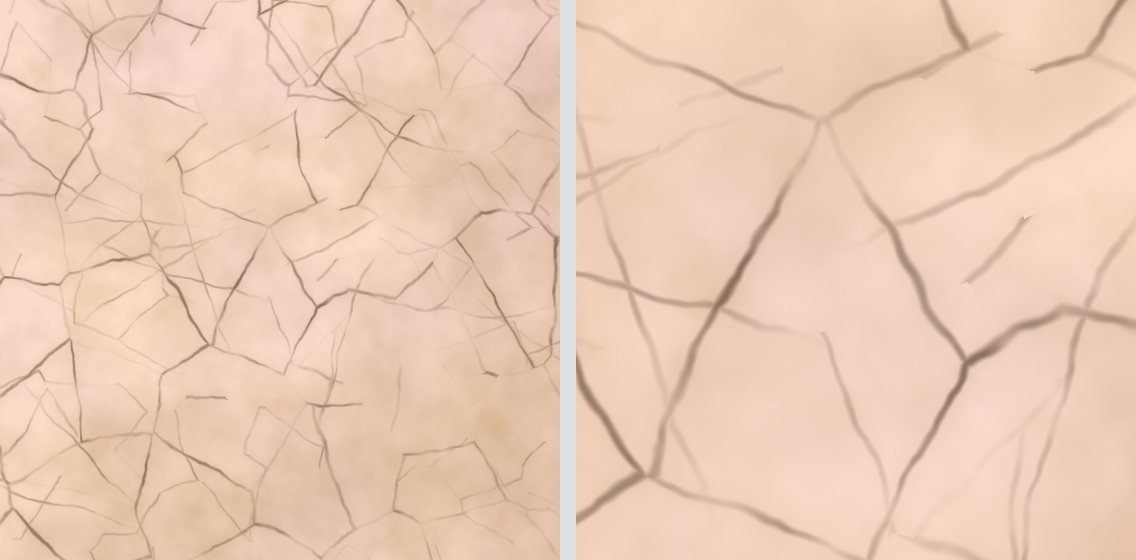
Left, the full canvas; right, a detail of the centre.
A WebGL 2 fragment shader for this texture:

```glsl
#version 300 es
precision highp float;
// Aged pink plaster crossed by a network of brown cracks.
// Two cellular layers give the main and hairline cracks, bent strokes add
// long scratches, and layered sines mottle the ground and wobble the lines.
uniform vec2 u_resolution;
out vec4 fragColor;

vec2 hash2(vec2 p) {
  vec3 q = fract(vec3(p.xyx) * vec3(0.1031, 0.1030, 0.0973));
  q += dot(q, q.yzx + 33.33);
  return fract((q.xx + q.yz) * q.zy);
}

// Layered sines, each octave rotated and bent by its other axis
float waves(vec2 p) {
  float sum = 0.0, amp = 0.5;
  for (int i = 0; i < 5; i++) {
    p = mat2(0.8, 0.6, -0.6, 0.8) * p * 1.7 + 1.3;
    sum += amp * sin(p.x + 1.5 * sin(p.y));
    amp *= 0.6;
  }
  return sum;
}

float softLine(float dist, float halfWidth, float blur) {
  return 1.0 - smoothstep(halfWidth * 0.2, halfWidth + blur, dist);
}

// Cell borders, each with its own strength; x is the crack, y its stain
vec2 cellCracks(vec2 p, float scale, float missing, float width, float blur) {
  vec2 g = p * scale, base = floor(g), nearCell = base, toNear = vec2(0.0);
  float best = 9.0;
  for (int j = -1; j <= 1; j++)
    for (int i = -1; i <= 1; i++) {
      vec2 cell = base + vec2(i, j);
      vec2 r = cell + hash2(cell + 40.0) - g;
      if (dot(r, r) < best) { best = dot(r, r); toNear = r; nearCell = cell; }
    }
  vec2 crack = vec2(0.0);
  for (int j = -2; j <= 2; j++)
    for (int i = -2; i <= 2; i++) {
      vec2 cell = nearCell + vec2(i, j);
      vec2 r = cell + hash2(cell + 40.0) - g;
      vec2 across = r - toNear;
      if (dot(across, across) < 1e-5) continue;
      float dist = dot(0.5 * (toNear + r), normalize(across)) / scale;
      vec2 rnd = hash2((cell + nearCell) * 1.7 + 91.0);
      float strength = smoothstep(missing, 1.0, rnd.x);
      float line = softLine(dist, width * (0.6 + 0.7 * rnd.y), blur);
      crack = max(crack, strength * vec2(line, exp(-dist * 110.0)));
    }
  return crack;
}

// Long, slightly bent strokes that fade towards their ends
float scratches(vec2 p, float blur) {
  float mask = 0.0;
  for (int i = 0; i < 18; i++) {
    vec2 centre = hash2(vec2(i, 3.0)), rnd = hash2(vec2(i, 17.0));
    float angle = rnd.x * 3.14159, reach = 0.08 + 0.16 * rnd.y;
    vec2 q = mat2(cos(angle), -sin(angle), sin(angle), cos(angle)) * (p - centre);
    q.y += (rnd.y - 0.5) * 2.4 * q.x * q.x;
    float fade = 1.0 - smoothstep(0.4 * reach, reach, abs(q.x));
    float strength = 0.25 + 0.35 * fract(rnd.x * 7.3);
    mask = max(mask, fade * strength * softLine(abs(q.y), 0.0012, blur));
  }
  return mask;
}

void main() {
  vec2 p = gl_FragCoord.xy / min(u_resolution.x, u_resolution.y);
  float blur = max(0.0028, 1.2 / min(u_resolution.x, u_resolution.y));

  // Ground: light at the upper left, tan at the lower right
  float patches = waves(p * 4.0 + 2.0);
  float mottle = waves(p * 15.0 + 5.0);
  float grain = waves(p * 45.0);
  float tone = 0.60 + 0.38 * (p.y - p.x) + 0.36 * patches + 0.22 * mottle + 0.07 * grain;
  vec3 color = mix(vec3(0.87, 0.74, 0.65), vec3(0.985, 0.855, 0.78), clamp(tone, -0.25, 1.03));

  // Hue drift between rosy and yellowish plaster
  float rosy = 0.6 * (p.y - 0.5) + 0.7 * waves(p * 5.0 + 11.0) + 0.25 * mottle;
  color += clamp(rosy, -1.0, 1.0) * vec3(-0.004, -0.005, 0.028);

  // Ochre blotches
  float blotch = smoothstep(0.4, 1.0, waves(p * 11.0 + 23.0));
  color += blotch * vec3(-0.015, -0.022, -0.04);

  // Cracks run on wobbling coordinates and wear away in places
  vec2 bent = p + 0.012 * vec2(waves(p * 5.0 + 3.0), waves(p * 5.0 + 9.0));
  bent += 0.004 * vec2(waves(p * 22.0), waves(p * 22.0 + 7.0));
  float wear = 0.62 + 0.3 * waves(p * 9.0 + 15.0) + 0.42 * waves(p * 24.0 + 19.0);
  wear = clamp(wear + 0.25 * (p.y - p.x), 0.15, 1.0);
  vec2 mainCrack = cellCracks(bent, 6.2, 0.05, 0.0018, blur);
  vec2 hairline = cellCracks(bent + 0.37, 9.5, 0.4, 0.0011, blur);
  float stain = max(mainCrack.y, 0.5 * hairline.y) * wear;
  float depth = max(mainCrack.x * 0.74, hairline.x * 0.42);
  depth = max(depth, scratches(bent, blur)) * wear;

  color = mix(color, vec3(0.78, 0.64, 0.52), 0.3 * stain);
  color = mix(color, vec3(0.43, 0.33, 0.26), depth);
  fragColor = vec4(clamp(color, 0.0, 1.0), 1.0);
}
```
